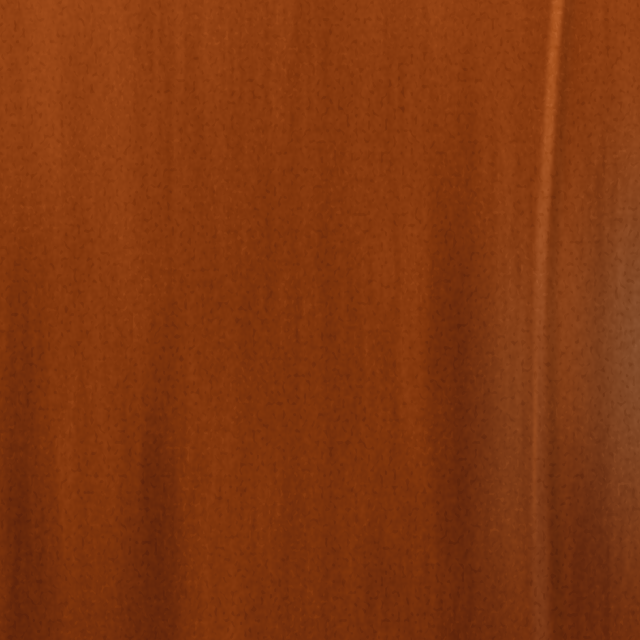
Write a Shadertoy shader that draws this texture.

```glsl
// Polished reddish-brown wood with soft vertical grain, one pale streak and a dull sheen.

const vec3 DARK_WOOD = vec3(0.405, 0.157, 0.043);
const vec3 MID_WOOD = vec3(0.514, 0.214, 0.049);
const vec3 LIGHT_WOOD = vec3(0.612, 0.282, 0.092);
const vec3 SHEEN = vec3(0.520, 0.308, 0.178);
const vec3 STREAK_TOP = vec3(0.710, 0.365, 0.150);
const vec3 STREAK_LOW = vec3(0.550, 0.285, 0.140);

vec2 hashGradient(vec2 cell) {
    vec3 p = fract(cell.xyx * vec3(0.1031, 0.1030, 0.0973));
    p += dot(p, p.yzx + 33.33);
    float angle = 6.2832 * fract((p.x + p.y) * p.z);
    return vec2(cos(angle), sin(angle));
}

// Gradient noise, roughly -0.7 to 0.7
float gradientNoise(vec2 p) {
    vec2 i = floor(p);
    vec2 f = p - i;
    vec2 u = f * f * f * (f * (f * 6.0 - 15.0) + 10.0);
    float a = dot(hashGradient(i), f);
    float b = dot(hashGradient(i + vec2(1, 0)), f - vec2(1, 0));
    float c = dot(hashGradient(i + vec2(0, 1)), f - vec2(0, 1));
    float d = dot(hashGradient(i + vec2(1, 1)), f - vec2(1, 1));
    return mix(mix(a, b, u.x), mix(c, d, u.x), u.y);
}

// Octaves of noise, each finer and weaker
float layeredNoise(vec2 p, int octaves, float gain) {
    float sum = 0.0;
    float weight = 1.0;
    for (int i = 0; i < octaves; i++) {
        sum += weight * gradientNoise(p);
        p = p * 2.03 + vec2(17.3, 9.1);
        weight *= gain;
    }
    return sum;
}

float bump(float x, float center, float width) {
    float d = (x - center) / width;
    return exp(-d * d);
}

// Broad light and shade across the board
float boardShade(vec2 uv) {
    float shade = mix(-0.48, 0.46, uv.y);
    float lower = 1.0 - smoothstep(0.15, 0.70, uv.y);
    shade += 0.38 * bump(uv.x, 0.11, 0.12) * smoothstep(0.1, 0.9, uv.y);
    shade += 0.30 * bump(uv.x, 0.34, 0.07) * lower;
    shade += 0.22 * bump(uv.x, 0.12, 0.05) * lower;
    shade -= 0.60 * bump(uv.x, 0.245, 0.040) * lower;
    shade -= 0.50 * bump(uv.x, 0.03, 0.05) * lower;
    shade -= 0.55 * bump(uv.x, 0.725, 0.05) * (1.0 - smoothstep(0.4, 1.0, uv.y));
    shade -= 0.25 * bump(uv.x, 0.51, 0.025) * smoothstep(0.2, 0.7, uv.y);
    shade -= 0.60 * bump(uv.x, 0.93, 0.08) * bump(uv.y, 0.12, 0.22);
    return shade;
}

// Vertical bands that fade in and out, and short broken fibres
float grainShade(vec2 uv) {
    float bands = layeredNoise(uv * vec2(15.0, 1.6) + 4.7, 2, 0.75);
    float fibres = gradientNoise(uv * vec2(85.0, 6.0) + 31.0);
    float presence = smoothstep(-0.25, 0.35, gradientNoise(uv * vec2(9.0, 5.0) + 53.0));
    return 0.40 * bands + 0.38 * fibres * presence;
}

// Small blotches, dark pores and pale flecks gathered in loose patches
float poreShade(vec2 uv) {
    float mottle = layeredNoise(uv * vec2(82.0, 62.0), 2, 1.0);
    float patches = smoothstep(-0.3, 0.4, gradientNoise(uv * vec2(12.0, 8.0) + 87.0));
    float pores = smoothstep(0.15, 0.42, gradientNoise(uv * vec2(150.0, 115.0) + 71.0));
    float flecks = smoothstep(0.18, 0.45, gradientNoise(uv * vec2(165.0, 125.0) + 23.0));
    return 0.30 * mottle - 0.32 * pores * (1.2 - 0.5 * patches) + 0.34 * flecks * patches;
}

vec3 woodColor(float shade) {
    vec3 color = mix(MID_WOOD, DARK_WOOD, clamp(-shade, 0.0, 1.25));
    return mix(color, LIGHT_WOOD, clamp(shade, 0.0, 1.1));
}

// Pale curved streak, narrow and bright at the top
vec3 addStreak(vec3 color, vec2 uv, float shade) {
    float bend = uv.y - 0.3;
    float center = 0.841 + 0.063 * bend * bend + 0.002 * gradientNoise(vec2(uv.y * 5.0, 2.5));
    float halfWidth = mix(0.015, 0.010, smoothstep(0.0, 0.6, uv.y));
    float d = uv.x - center;
    float mask = 1.0 - smoothstep(halfWidth * 0.2, halfWidth * 1.4, abs(d));
    float strength = mix(0.45, 0.82, smoothstep(0.15, 1.0, uv.y));
    vec3 pale = mix(STREAK_LOW, STREAK_TOP, smoothstep(0.2, 1.0, uv.y)) + 0.09 * shade;
    color *= 1.0 - 0.08 * bump(d, halfWidth * 1.9, 0.010);
    color = mix(color, pale, mask * strength);
    float rim = bump(d, -halfWidth * 0.5, 0.004) * bump(uv.y, 0.30, 0.16);
    return mix(color, STREAK_TOP, 0.30 * rim);
}

void mainImage(out vec4 fragColor, in vec2 fragCoord) {
    vec2 uv = fragCoord / iResolution.xy;
    float detail = grainShade(uv) + poreShade(uv);
    vec3 color = woodColor(boardShade(uv) + detail);

    // Greyish reflection at the right edge, fainter beside the streak
    float sheen = 0.92 * bump(uv.x, 1.02, 0.115) * bump(uv.y, 0.45, 0.29);
    sheen += 0.32 * bump(uv.x, 0.80, 0.06) * bump(uv.y, 0.35, 0.28);
    color = mix(color, SHEEN + 0.09 * detail, sheen);

    color = addStreak(color, uv, detail);
    fragColor = vec4(clamp(color, 0.0, 1.0), 1.0);
}
```
